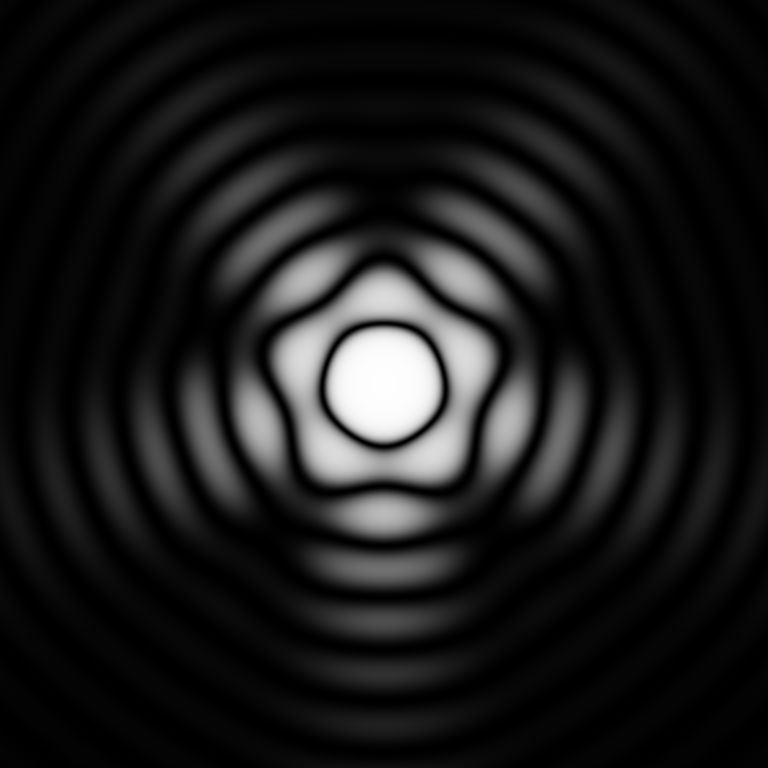
Give the GLSL for this background, as a WebGL 2 fragment shader.

```glsl
#version 300 es
precision highp float;
// Diffraction pattern of a point of light through a round lens with five-fold aberration.

#define FREQUENCY 48.2   // radians of phase per canvas unit at the pupil rim
#define PENTAFOIL 0.65   // five-fold wavefront error at the rim, in radians
#define HALF_LIGHT 0.0046 // intensity shown as middle grey
#define SPOKES 24        // angular samples over half the pupil
#define RINGS 28         // radial samples

const float PI = 3.14159265;

uniform vec2 u_resolution;
out vec4 fragColor;

// Field of the pupil at p. The wavefront is odd, so opposite points pair up
// into a real cosine and half the disc is enough.
float pupilField(vec2 p) {
    float sum = 0.0;
    for (int i = 0; i < SPOKES; i++) {
        float angle = (float(i) + 0.5) * PI / float(SPOKES);
        float tilt = FREQUENCY * dot(p, vec2(sin(angle), cos(angle)));
        float bend = PENTAFOIL * cos(5.0 * angle);
        for (int j = 0; j < RINGS; j++) {
            float rho = (float(j) + 0.5) / float(RINGS);
            float rho2 = rho * rho;
            sum += rho * cos(rho * (tilt + bend * rho2 * rho2));
        }
    }
    return 2.0 * sum / float(SPOKES * RINGS);
}

void main() {
    // Canvas units, centred
    vec2 p = (gl_FragCoord.xy - 0.5 * u_resolution) / min(u_resolution.x, u_resolution.y);

    // Intensity, compressed so that the faint outer rings show
    float field = pupilField(p);
    float intensity = field * field;
    float grey = intensity / (intensity + HALF_LIGHT);

    fragColor = vec4(vec3(grey), 1.0);
}
```
